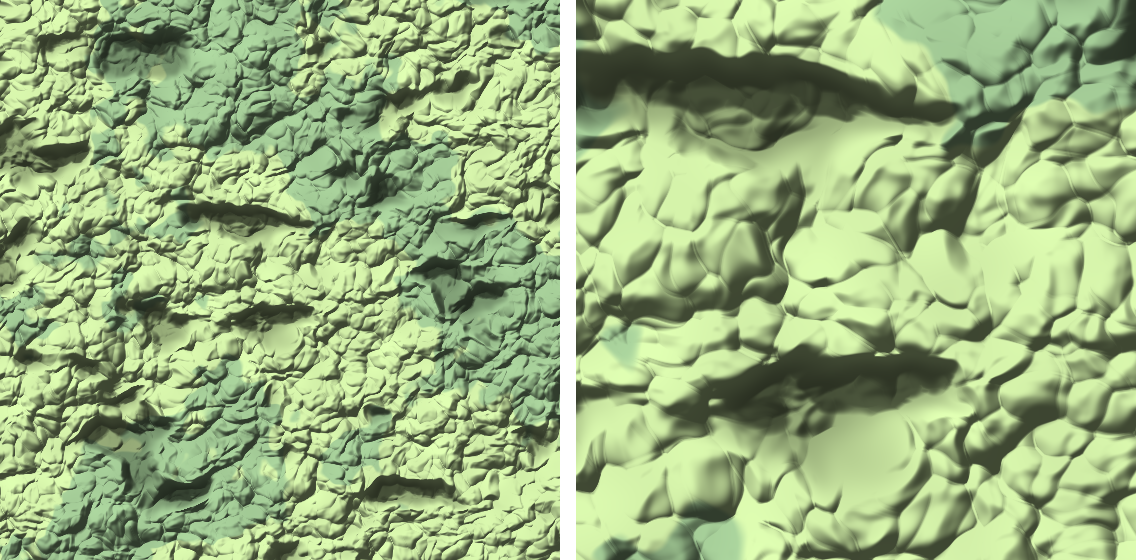
Left, the full canvas; right, a detail of the centre.
Reproduce this texture procedurally as a WebGL 1 fragment shader.

```glsl
precision highp float;
// Lichen-covered rock: a lumpy height field of warped domes, gradient noise
// and wide pits, lit from the upper left with short marched shadows, and
// tinted by crisp ragged patches of yellow-green and sage.

uniform vec2 u_resolution;

const vec3 YELLOW_GREEN = vec3(0.82, 0.935, 0.655);
const vec3 SAGE = vec3(0.635, 0.79, 0.585);
const vec3 LIGHT = vec3(-0.40, 0.62, 0.675);
const float SLOPE_STEP = 0.0015;

vec2 hash2(vec2 cell) {
  vec3 v = fract(cell.xyx * vec3(0.1031, 0.1030, 0.0973));
  v += dot(v, v.yzx + 33.33);
  return fract((v.xx + v.yz) * v.zy);
}

float cornerRamp(vec2 cell, vec2 corner, vec2 f) {
  return dot(hash2(cell + corner) * 2.0 - 1.0, f - corner);
}

float gradientNoise(vec2 p) {
  vec2 cell = floor(p);
  vec2 f = fract(p);
  vec2 u = f * f * f * (f * (f * 6.0 - 15.0) + 10.0);
  float low = mix(cornerRamp(cell, vec2(0.0, 0.0), f),
                  cornerRamp(cell, vec2(1.0, 0.0), f), u.x);
  float high = mix(cornerRamp(cell, vec2(0.0, 1.0), f),
                   cornerRamp(cell, vec2(1.0, 1.0), f), u.x);
  return mix(low, high, u.y);
}

// Upper envelope of flat-topped domes, one per jittered cell
float domes(vec2 p) {
  vec2 cell = floor(p);
  float top = 0.0;
  for (int j = -1; j <= 1; j++) {
    for (int i = -1; i <= 1; i++) {
      vec2 id = cell + vec2(float(i), float(j));
      vec2 jitter = hash2(id);
      vec2 d = id + jitter - p;
      float q = dot(d, d);
      float peak = 0.55 + 0.45 * hash2(id + 71.0).x;
      top = max(top, peak - q * (0.35 + q));
    }
  }
  return top;
}

vec2 warp(vec2 p, float frequency, float amount) {
  vec2 q = p * frequency;
  return p + amount * vec2(gradientNoise(q + 13.7), gradientNoise(q + 47.1));
}

// Wide hollows, stretched sideways
float pits(vec2 p) {
  float n = gradientNoise(p * vec2(5.0, 10.0) + 5.3)
          + 0.45 * gradientNoise(p * vec2(15.0, 21.0) + 19.0);
  return smoothstep(0.16, 0.42, n);
}

float height(vec2 p) {
  vec2 q = warp(warp(p, 13.0, 0.026), 42.0, 0.010);
  float pit = pits(q);
  float lumps = 0.030 * domes(q * 19.0) + 0.013 * domes(q * 44.0 + 8.0);
  float broad = 0.040 * gradientNoise(p * 6.0 + 31.0);
  float grit = 0.0045 * gradientNoise(q * 85.0);
  return lumps * (1.0 - 0.45 * pit) + broad + grit - 0.032 * pit;
}

float diffuse(vec2 p) {
  vec2 e = vec2(SLOPE_STEP, 0.0);
  vec2 slope = vec2(height(p + e.xy) - height(p - e.xy),
                    height(p + e.yx) - height(p - e.yx)) / (2.0 * SLOPE_STEP);
  return dot(normalize(vec3(-slope, 1.0)), LIGHT);
}

// How far the ground towards the light rises above the light ray
float castShadow(vec2 p, float ground) {
  vec2 towards = normalize(LIGHT.xy);
  float rise = LIGHT.z / length(LIGHT.xy);
  float cover = 0.0;
  for (int i = 1; i <= 6; i++) {
    float reach = 0.0065 * float(i);
    cover = max(cover, height(p + towards * reach) - ground - reach * rise);
  }
  return smoothstep(0.0, 0.012, cover);
}

vec3 lichenTint(vec2 p) {
  vec2 q = warp(p, 38.0, 0.016);
  float n = gradientNoise(q * 2.7 + 2.4) + 0.50 * gradientNoise(q * 8.0 + 9.0)
          + 0.28 * gradientNoise(q * 23.0);
  vec3 tint = mix(SAGE, YELLOW_GREEN, smoothstep(-0.05, -0.01, n));
  return tint * (1.0 + 0.09 * gradientNoise(p * 17.0 + 61.0));
}

void main() {
  vec2 p = gl_FragCoord.xy / min(u_resolution.x, u_resolution.y);
  float lit = smoothstep(-0.10, 0.82, diffuse(p));
  float shadow = castShadow(p, height(p));
  float hollow = pits(warp(warp(p, 13.0, 0.026), 42.0, 0.010));
  float brightness = mix(0.30, 1.03, lit * (1.0 - 0.75 * shadow));
  brightness *= 1.0 - 0.30 * hollow;
  gl_FragColor = vec4(lichenTint(p) * brightness, 1.0);
}
```
